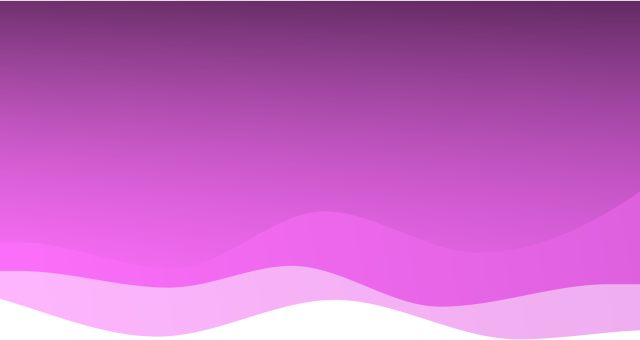
Write a Shadertoy shader that draws this background.

```glsl
// Magenta backdrop shaded darker towards the top, above three layered waves.

#define BRIGHT_PINK  vec3(0.985, 0.432, 0.975)
#define DEEP_PINK    vec3(0.868, 0.376, 0.872)
#define HUE_SLANT    0.106   // tilt of the left-to-right hue ramp
#define SHADE_TOP    0.56    // darkness at the upper edge
#define SHADE_REACH  0.907   // depth at which the shade fades out
#define SHADE_CURVE  1.7
#define VEIL_OPACITY 0.49    // white veil of the pale wave
#define RIM_HEIGHT   0.0024  // thin light rim along the upper edge

// Smooth chain of slopes: depth eases from one crest or trough to the next.
// Knots are xy = (position, depth below the upper edge).
float waveDepth(float x, vec2 a, vec2 b, vec2 c, vec2 d, vec2 e) {
    float depth = a.y;
    depth += (b.y - a.y) * smoothstep(a.x, b.x, x);
    depth += (c.y - b.y) * smoothstep(b.x, c.x, x);
    depth += (d.y - c.y) * smoothstep(c.x, d.x, x);
    depth += (e.y - d.y) * smoothstep(d.x, e.x, x);
    return depth;
}

// Soft coverage of everything below an edge.
float below(float depth, float edge) {
    float halfPixel = 0.5 / iResolution.y;
    return smoothstep(-1.4 * halfPixel, 1.4 * halfPixel, depth - edge);
}

void mainImage(out vec4 fragColor, in vec2 fragCoord) {
    vec2 uv = fragCoord / iResolution.xy;
    float depth = 1.0 - uv.y;

    // Wave edges, back to front
    float backEdge = waveDepth(uv.x, vec2(0.030, 0.713), vec2(0.270, 0.790),
        vec2(0.506, 0.622), vec2(0.748, 0.743), vec2(1.920, -0.770));
    float paleEdge = waveDepth(uv.x, vec2(0.030, 0.797), vec2(0.264, 0.846),
        vec2(0.456, 0.782), vec2(0.688, 0.902), vec2(0.952, 0.836));
    float whiteEdge = waveDepth(uv.x, vec2(-0.130, 0.836), vec2(0.246, 0.990),
        vec2(0.523, 0.882), vec2(0.810, 0.998), vec2(1.030, 0.970));

    // Slanted hue ramp shared by the sky and the waves
    float ramp = clamp(uv.x - HUE_SLANT * (depth - 0.5), 0.0, 1.0);
    vec3 pink = mix(BRIGHT_PINK, DEEP_PINK, ramp);

    // Sky darkened from above
    float fade = max(1.0 - depth / SHADE_REACH, 0.0);
    vec3 color = pink * (1.0 - SHADE_TOP * pow(fade, SHADE_CURVE));

    // Waves laid over the sky
    color = mix(color, pink, below(depth, backEdge));
    color = mix(color, mix(pink, vec3(1.0), VEIL_OPACITY), below(depth, paleEdge));
    color = mix(color, vec3(1.0), below(depth, whiteEdge));

    // Light rim at the top
    float rim = 1.0 - below(depth, RIM_HEIGHT);
    color = mix(color, vec3(1.0), rim);

    fragColor = vec4(color, 1.0);
}
```
